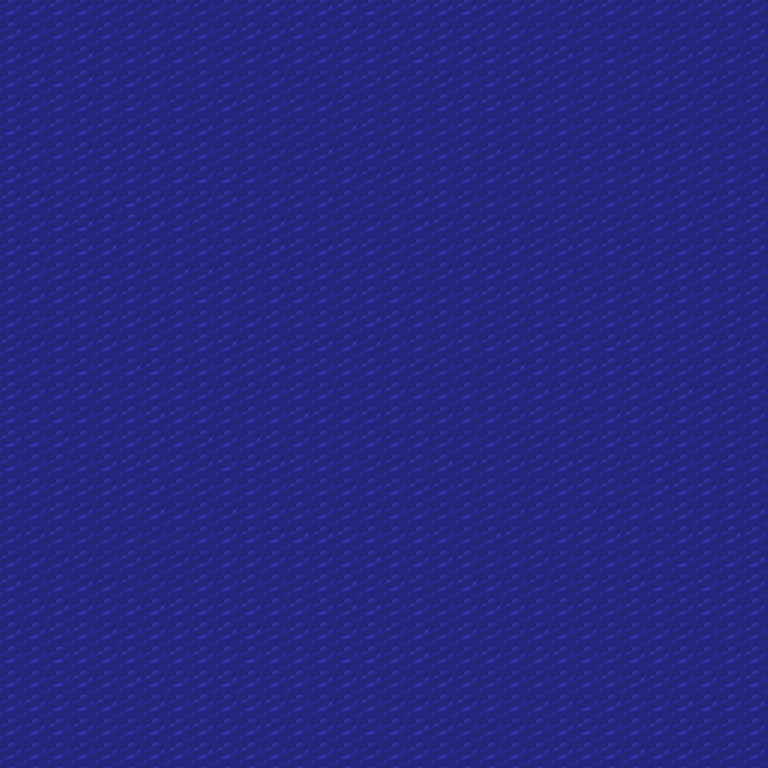
Write a WebGL 1 fragment shader that draws this texture.

```glsl
precision highp float;
// Dark blue twill cloth: staggered diagonal rows of short stitches and specks.

uniform vec2 u_resolution;

const float REPEATS = 32.0;          // repeats across and down
const float ROWS = 2.0;              // diagonal rows in each repeat
const float STITCH_RADIUS = 0.042;   // in units of one repeat
const float DOT_RADIUS = 0.058;
const float STITCH_TILT = -0.28;     // flattens stitches against the twill
const float SPECK_GRID = 12.0;       // places for specks along one repeat
const float SPECK_SHARE = 0.26;
const float WEAR = 0.35;             // loss of brightness between stitches
const float GRAIN = 0.012;
const float DRIFT = 0.008;           // slow change in brightness
const vec3 CLOTH = vec3(0.138, 0.146, 0.476);
const vec3 RIDGE = vec3(0.164, 0.172, 0.560);
const vec3 STITCH = vec3(0.235, 0.235, 0.775);

float hash(vec2 p) {
  vec3 q = fract(vec3(p.xyx) * 0.1031);
  q += dot(q, q.yzx + 33.33);
  return fract((q.x + q.y) * q.z);
}

float valueNoise(vec2 p) {
  vec2 i = floor(p);
  vec2 f = fract(p);
  f = f * f * (3.0 - 2.0 * f);
  return mix(mix(hash(i), hash(i + vec2(1.0, 0.0)), f.x),
             mix(hash(i + vec2(0.0, 1.0)), hash(i + 1.0), f.x), f.y);
}

float segmentDistance(vec2 p, vec2 a, vec2 b) {
  vec2 ab = b - a;
  return length(p - a - ab * clamp(dot(p - a, ab) / dot(ab, ab), 0.0, 1.0));
}

float coverage(float d, float edge) {
  return 1.0 - smoothstep(-edge, edge, d);
}

void main() {
  vec2 uv = gl_FragCoord.xy / u_resolution;
  vec2 p = uv * REPEATS;
  float edge = 0.65 * REPEATS / min(u_resolution.x, u_resolution.y);

  // Shear the tile so that rows climb half a repeat per column.
  vec2 sheared = vec2(p.x, p.y * ROWS - p.x);
  vec2 cell = floor(sheared);
  vec2 local = fract(sheared);
  float alternate = mod(cell.x + cell.y, 2.0);
  vec2 q = vec2(local.x, (local.y - 0.5) / ROWS);

  // Each row has a short stitch; loose dots change sides from row to row.
  vec2 start = vec2(mix(0.30, 0.40, alternate), 0.03);
  vec2 span = vec2(mix(0.22, 0.15, alternate), 0.0);
  span.y = span.x * STITCH_TILT;
  float stitch = coverage(segmentDistance(q, start, start + span) - STITCH_RADIUS, edge);
  vec2 dotCentre = vec2(mix(0.76, 0.18, alternate), mix(0.05, -0.06, alternate));
  float looseDot = coverage(length(q - dotCentre) - DOT_RADIUS, edge);

  // Small specks share the same scattered places in every repeat.
  vec2 grid = fract(p) * SPECK_GRID;
  float chosen = step(1.0 - SPECK_SHARE, hash(floor(grid) + 23.0));
  float speckDistance = length(fract(grid) - 0.5) / SPECK_GRID;
  float rowBand = 1.0 - smoothstep(0.08, 0.20, abs(q.y));
  float speck = chosen * rowBand * coverage(speckDistance - 0.045, edge);

  // Brightness drifts slowly and differs a little from stitch to stitch.
  float drift = valueNoise(uv * vec2(5.0, 7.0) + 3.0);
  float strength = 1.0 - WEAR * hash(cell + 71.0);
  strength *= mix(0.8, 1.0, drift) * mix(1.0, 0.85, alternate);
  float dotStrength = mix(0.3, 0.9, hash(cell + 137.0));

  // Faint broken ridge along each row.
  float ridgeLine = 1.0 - smoothstep(0.03, 0.14, abs(q.y + 0.02));
  float broken = valueNoise(vec2(local.x * 6.0, local.y * 4.0) + alternate * 19.0);
  float ridge = ridgeLine * smoothstep(0.35, 0.8, broken) * 0.45;

  vec3 colour = mix(CLOTH, RIDGE, ridge);
  colour = mix(colour, RIDGE, speck);
  colour = mix(colour, STITCH, looseDot * dotStrength);
  colour = mix(colour, STITCH, stitch * strength);
  colour *= 1.0 + GRAIN * (valueNoise(p * 8.0) * 2.0 - 1.0);
  colour *= 1.0 + DRIFT * (drift - 0.5);
  gl_FragColor = vec4(colour, 1.0);
}
```
